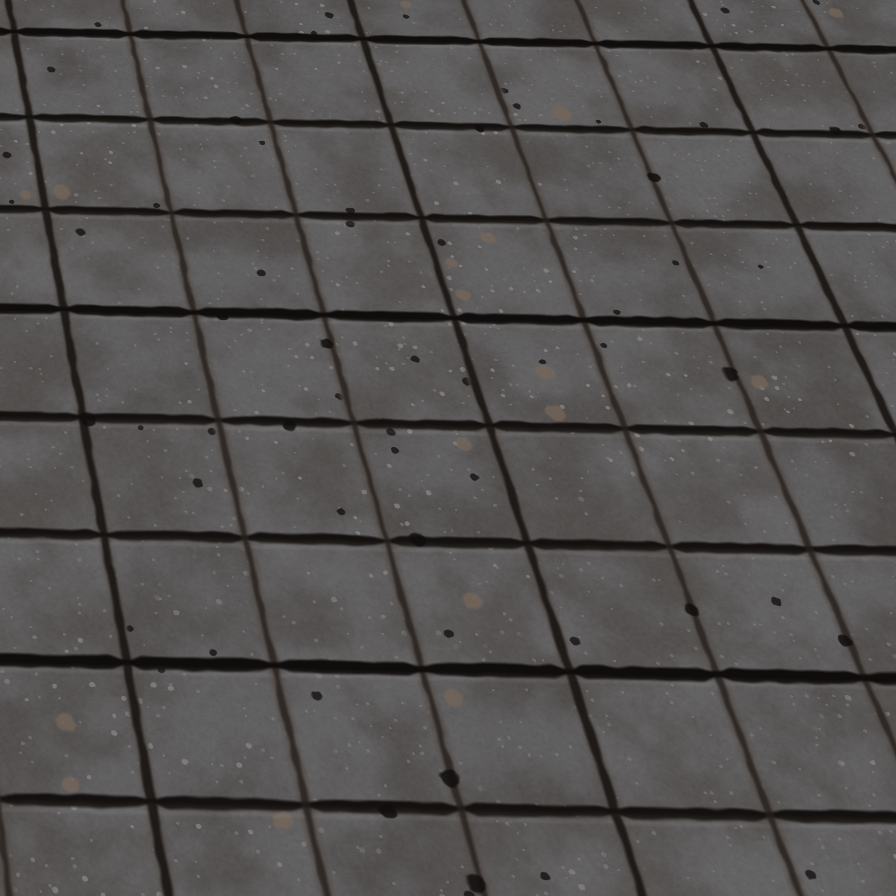
This texture is drawn by a three.js fragment shader. Its source:

```glsl
varying vec2 vUv;

const vec3 STONE_DARK = vec3(0.320, 0.308, 0.302);
const vec3 STONE_LIGHT = vec3(0.385, 0.380, 0.382);
const vec3 GROOVE_DIRT = vec3(0.215, 0.190, 0.175);
const vec3 GROOVE_BLACK = vec3(0.060, 0.050, 0.045);
const vec3 RIM_BROWN = vec3(0.320, 0.290, 0.270);
const vec3 PALE_FLECK = vec3(0.530, 0.520, 0.510);
const vec3 TAN_STAIN = vec3(0.460, 0.400, 0.350);

float hash(vec2 p) {
  vec3 q = fract(vec3(p.xyx) * 0.1031);
  q += dot(q, q.yzx + 33.33);
  return fract((q.x + q.y) * q.z);
}

float noise(vec2 p) {
  vec2 cell = floor(p);
  vec2 f = fract(p);
  f = f * f * (3.0 - 2.0 * f);
  float low = mix(hash(cell), hash(cell + vec2(1.0, 0.0)), f.x);
  float high = mix(hash(cell + vec2(0.0, 1.0)), hash(cell + 1.0), f.x);
  return mix(low, high, f.y);
}

float fbm(vec2 p) {
  float sum = 0.0;
  float amplitude = 0.5;
  for (int i = 0; i < 4; i++) {
    sum += amplitude * noise(p);
    p = p * 2.03 + 17.1;
    amplitude *= 0.5;
  }
  return sum;
}

// Inverse perspective: columns run right, rows run down
vec2 toTiles(vec2 p) {
  vec2 rowStep = vec2(0.01595, 0.0912) + 0.0354 * p;
  vec2 origin = vec2(0.0156, 0.0352);
  vec2 columnStep = vec2(0.1298, 0.00273);
  vec2 d = p - origin;
  float slope = columnStep.y / columnStep.x;
  float row = (d.y - slope * d.x) / (rowStep.y - slope * rowStep.x);
  return vec2((d.x - row * rowStep.x) / columnStep.x, row);
}

float band(float offset, float halfWidth, float soft) {
  return 1.0 - smoothstep(halfWidth - soft, halfWidth + soft, abs(offset));
}

// One where a line is the joint between slabs of three by three tiles
float slabJoint(float line) {
  return step(mod(line + 0.5, 3.0), 1.0);
}

// Randomly filled cells, each with one irregular spot
float spots(vec2 p, float scale, float chance, float radius, float seed) {
  vec2 q = p * scale;
  vec2 cell = floor(q) + seed;
  vec2 center = 0.3 + 0.4 * vec2(hash(cell + 3.7), hash(cell + 8.3));
  float size = radius * (0.55 + 0.45 * hash(cell + 5.1));
  float ragged = 0.3 * size * (noise(q * 7.0 + seed) - 0.5);
  float d = length(fract(q) - center) + ragged;
  return step(hash(cell), chance) * (1.0 - smoothstep(size * 0.65, size, d));
}

vec3 stone(vec2 tile) {
  float mottling = fbm(tile * 2.3);
  float grain = noise(tile * 37.0) + noise(tile * 71.0) - 1.0;
  float tint = hash(floor(tile) + 41.0) - 0.5;
  vec3 color = mix(STONE_DARK, STONE_LIGHT, smoothstep(0.2, 0.72, mottling));
  return color + 0.018 * grain + 0.018 * tint;
}

void main() {
  vec2 tile = toTiles(vec2(vUv.x, 1.0 - vUv.y));
  vec2 wobble = vec2(noise(tile * 9.0), noise(tile * 9.0 + 50.0)) - 0.5;
  vec2 line = floor(tile + 0.5);
  vec2 offset = tile - line + 0.012 * wobble;
  vec2 joint = vec2(slabJoint(line.x), slabJoint(line.y));
  float edge = min(abs(offset.x), abs(offset.y));

  vec3 color = stone(tile);

  // Stains, flecks and pits on the faces
  float flecked = smoothstep(0.35, 0.65, noise(tile * 0.8 + 9.0));
  color = mix(color, PALE_FLECK, 0.75 * flecked * spots(tile, 9.0, 0.12, 0.23, 11.0));
  color = mix(color, PALE_FLECK, 0.45 * spots(tile, 17.0, 0.08, 0.28, 23.0));
  color = mix(color, TAN_STAIN, 0.75 * spots(tile, 3.0, 0.025, 0.28, 37.0));
  color = mix(color, GROOVE_BLACK, 0.75 * spots(tile, 6.0, 0.025, 0.27, 53.0));

  // Worn rims beside the grooves
  float rim = band(offset.x, 0.045, 0.025);
  color = mix(color, RIM_BROWN, rim * (0.45 + 0.5 * noise(tile * 21.0)));
  color += 0.035 * band(offset.y - 0.07, 0.015, 0.015);

  // Narrow grooves between columns
  float columnWidth = 0.021 + 0.007 * joint.x + 0.012 * wobble.y;
  vec3 columnColor = mix(GROOVE_DIRT, GROOVE_BLACK, 0.3 + 0.45 * joint.x);
  color = mix(color, columnColor, 0.92 * band(offset.x, columnWidth, 0.016));

  // Wide shaded grooves between rows, pinched at the crossings
  float pinch = mix(0.5, 1.0, smoothstep(0.015, 0.12, abs(offset.x)));
  float rowWidth = (0.042 + 0.007 * joint.y + 0.014 * wobble.x) * pinch;
  float shade = 1.0 - smoothstep(-0.01, 0.045, offset.y);
  vec3 rowColor = mix(GROOVE_DIRT, GROOVE_BLACK, clamp(0.45 + 0.45 * shade + 0.3 * joint.y, 0.0, 1.0));
  float crossing = band(offset.x, 0.02, 0.018) * (1.0 - max(joint.x, joint.y));
  color = mix(color, rowColor, band(offset.y, rowWidth, 0.016) * (1.0 - 0.45 * crossing));

  // Broken edges
  float chips = spots(tile + 0.5 / 4.0, 4.0, 0.05, 0.32, 71.0);
  color = mix(color, GROOVE_BLACK, 0.85 * chips * (1.0 - smoothstep(0.06, 0.11, edge)));

  gl_FragColor = vec4(color, 1.0);
}
```
